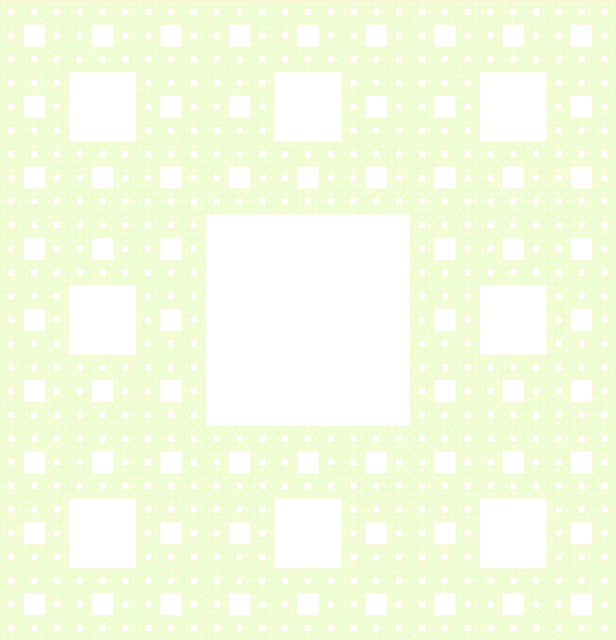
Give the GLSL for this pattern, as a Shadertoy shader.

```glsl
// A Sierpinski carpet stretched over the canvas: white square holes with thin
// warm rims, cut from a pale green and yellow weave. Each level repeats a
// centred box three times finer; hashed cells, rows and columns tint the weave.

#define HOLE_LEVELS 4
#define RIM_WIDTH 0.0018
#define WEAVE_CELLS 486.0
#define THREAD_BIAS 0.35
#define SAMPLES 3

const vec3 WHITE  = vec3(1.0);
const vec3 CREAM  = vec3(0.99, 0.98, 0.90);
const vec3 PEACH  = vec3(1.00, 0.95, 0.83);
const vec3 MINT   = vec3(0.92, 1.00, 0.84);
const vec3 LEAF   = vec3(0.90, 1.00, 0.80);
const vec3 LEMON  = vec3(0.96, 0.99, 0.80);
const vec3 PALE   = vec3(0.96, 0.99, 0.85);

// Integer hash of a cell, from 0 to 1.
float hash(ivec2 cell) {
    uint h = uint(cell.x) * 1597334677u ^ uint(cell.y) * 3812015801u;
    h = (h ^ (h >> 16)) * 2246822519u;
    h = (h ^ (h >> 13)) * 3266489917u;
    return float((h ^ (h >> 16)) >> 8) / 16777216.0;
}

// Signed distance to the centred hole of every cell, in canvas units.
float holeDistance(vec2 uv, float repeats) {
    vec2 fromCentre = abs(fract(uv * repeats) - 0.5);
    return (max(fromCentre.x, fromCentre.y) - 1.0 / 6.0) / repeats;
}

// Woven tint: mostly cell by cell, biased along rows and columns.
vec3 weave(vec2 uv) {
    ivec2 cell = ivec2(floor(uv * WEAVE_CELLS));
    float column = hash(ivec2(cell.x, 7001));
    float row = hash(ivec2(9001, cell.y));
    float warmth = mix(hash(cell), 0.5 * (column + row), THREAD_BIAS);
    vec3 green = hash(cell + 1300) < 0.58 ? MINT : LEAF;
    vec3 yellow = hash(cell + 2600) < 0.52 ? LEMON : PALE;
    return warmth < 0.51 ? green : yellow;
}

vec3 carpet(vec2 uv) {
    float dist = 1.0;
    float repeats = 1.0;
    for (int level = 0; level < HOLE_LEVELS; level++) {
        dist = min(dist, holeDistance(uv, repeats));
        repeats *= 3.0;
    }

    // The finest holes read as cream flecks in the weave.
    vec3 colour = holeDistance(uv, repeats) < 0.0 ? CREAM : weave(uv);

    // Larger holes are white inside a narrow warm rim.
    if (dist < 0.0) colour = dist > -RIM_WIDTH ? mix(CREAM, PEACH, 0.5) : WHITE;

    // A warm hem closes the top edge.
    if (uv.y > 1.0 - RIM_WIDTH) colour = PEACH;
    return colour;
}

void mainImage(out vec4 fragColor, in vec2 fragCoord) {
    // Average a grid of samples inside each pixel for smooth edges.
    vec3 total = vec3(0.0);
    for (int j = 0; j < SAMPLES; j++) {
        for (int i = 0; i < SAMPLES; i++) {
            vec2 offset = (vec2(i, j) + 0.5) / float(SAMPLES) - 0.5;
            total += carpet((fragCoord + offset) / iResolution.xy);
        }
    }
    fragColor = vec4(total / float(SAMPLES * SAMPLES), 1.0);
}
```
